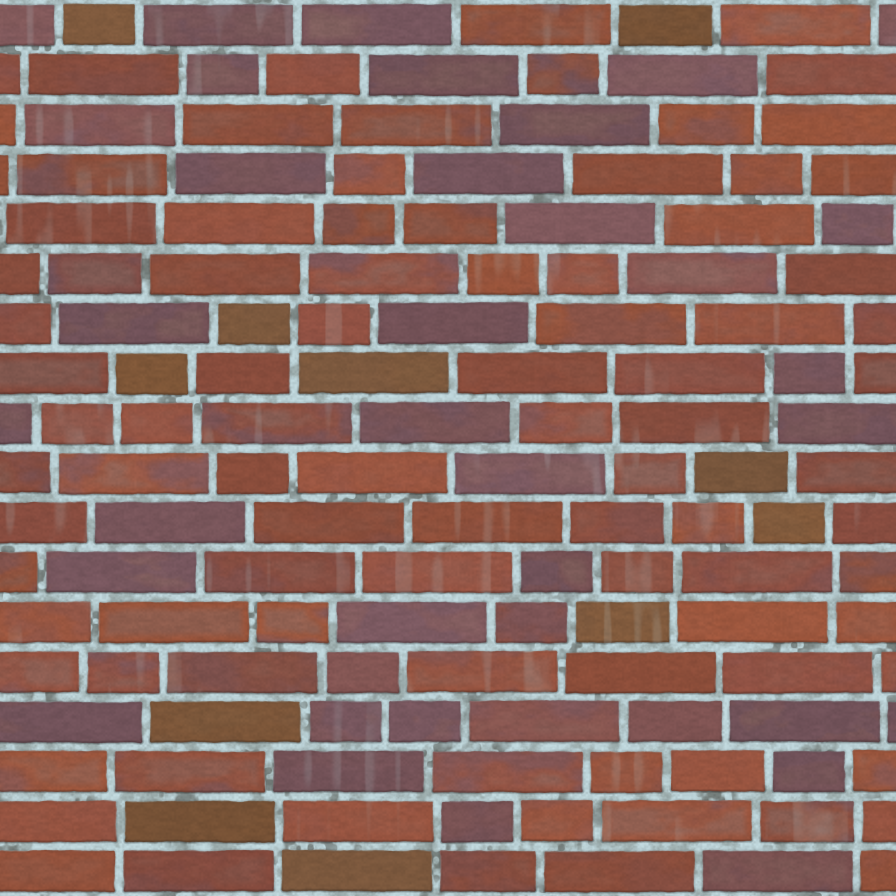
Give the GLSL for this texture, as a WebGL 1 fragment shader.

```glsl
precision highp float;
// Weathered brick wall: 18 courses of mixed long and short bricks in pale mortar.

uniform vec2 u_resolution;

const float COURSES = 18.0;
const float LONG_WIDTH = 0.1768;    // brick widths include one joint
const float SHORT_WIDTH = 0.0895;
const vec2 JOINT = vec2(0.0094, 0.0100);
const float CORNER = 0.0018;
const float EDGE_WOBBLE = 0.0024;
const float PLACEMENT_JITTER = 0.0018;
const float TILT = 0.010;
const float OLIVE_SHARE = 0.08;
const float SIX_BRICK_SHARE = 0.15; // courses with five long bricks and one short

const vec3 ORANGE_CLAY = vec3(0.595, 0.325, 0.225);
const vec3 RED_CLAY = vec3(0.545, 0.305, 0.255);
const vec3 PURPLE_CLAY = vec3(0.455, 0.335, 0.370);
const vec3 GREY_CLAY = vec3(0.520, 0.400, 0.375);
const vec3 OLIVE_CLAY = vec3(0.475, 0.340, 0.215);
const vec3 PALE_MORTAR = vec3(0.735, 0.825, 0.845);
const vec3 GREY_MORTAR = vec3(0.610, 0.675, 0.675);
const vec3 DIRT = vec3(0.360, 0.380, 0.360);

float hash(vec2 p) {
  return fract(sin(dot(p, vec2(127.1, 311.7))) * 43758.5453);
}

float noise(vec2 p) {
  vec2 cell = floor(p);
  vec2 f = fract(p);
  f = f * f * (3.0 - 2.0 * f);
  float low = mix(hash(cell), hash(cell + vec2(1.0, 0.0)), f.x);
  float high = mix(hash(cell + vec2(0.0, 1.0)), hash(cell + vec2(1.0, 1.0)), f.x);
  return mix(low, high, f.y);
}

float fbm(vec2 p) {
  float sum = 0.0;
  float weight = 0.533;
  for (int i = 0; i < 4; i++) {
    sum += weight * noise(p);
    p = p * 2.03 + 17.3;
    weight *= 0.5;
  }
  return sum;
}

// Lays one course in shuffled order; returns left edge, width and index of the brick at x.
vec3 findBrick(float x, float course) {
  bool sixBricks = hash(vec2(course, 71.0)) < SIX_BRICK_SHARE;
  float shorts = sixBricks ? 1.0 : 3.0;
  float longs = sixBricks ? 5.0 : 4.0;
  float mediumWidth = 1.0 - longs * LONG_WIDTH - (shorts - 1.0) * SHORT_WIDTH;
  float mediumTurn = 1.0 + floor(hash(vec2(course, 83.0)) * shorts);
  float right = 0.0;
  vec3 brick = vec3(0.0);
  for (int i = 0; i < 7; i++) {
    float remaining = shorts + longs;
    if (remaining < 0.5) break;
    float width = LONG_WIDTH;
    if (hash(vec2(float(i) + 3.0, course)) * remaining < shorts) {
      width = abs(shorts - mediumTurn) < 0.5 ? mediumWidth : SHORT_WIDTH;
      shorts -= 1.0;
    } else {
      longs -= 1.0;
    }
    brick = vec3(right, width, float(i));
    right += width;
    if (x < right) break;
  }
  return brick;
}

vec3 mortarColor(vec2 uv, float dist, float below) {
  vec3 color = mix(PALE_MORTAR, GREY_MORTAR, smoothstep(0.40, 0.75, fbm(uv * 70.0)));
  float grime = smoothstep(0.56, 0.76, fbm(uv * 20.0 + 9.0)) * smoothstep(0.35, 0.65, noise(uv * 150.0));
  color = mix(color, DIRT, 0.65 * grime);
  float shadow = (1.0 - smoothstep(0.0, 0.0028, dist)) * mix(0.10, 0.32, below);
  return color * (1.0 - shadow) * (0.95 + 0.10 * noise(uv * 400.0));
}

vec3 clayColor(vec2 uv, vec2 p, vec2 id, float dist, float below) {
  float firing = hash(id + 11.3);
  float clouding = hash(id + 27.9);
  float interior = smoothstep(0.002, 0.014, -dist);
  float cloud = fbm(p * vec2(16.0, 25.0) + 60.0 * vec2(firing, clouding));
  vec3 color = mix(ORANGE_CLAY, RED_CLAY, hash(id + 43.1));
  float purple = 0.85 * smoothstep(0.58, 0.88, firing) + smoothstep(0.45, 0.72, cloud) * clouding * 0.75;
  color = mix(color, PURPLE_CLAY, clamp(purple, 0.0, 0.95));
  color = mix(color, GREY_CLAY, interior * smoothstep(0.42, 0.68, 1.0 - cloud) * clouding * 0.65);
  if (hash(id + 59.7) < OLIVE_SHARE) color = mix(color, OLIVE_CLAY, 0.85);
  // Grain, firing tone, dark lower arris and chalky upper arris
  color *= 0.94 + 0.12 * hash(id + 73.3);
  color *= 0.93 + 0.08 * noise(uv * vec2(120.0, 260.0)) + 0.06 * noise(uv * 430.0);
  color *= 1.0 - smoothstep(-0.0035, 0.0, dist) * mix(0.08, 0.26, below);
  float streak = smoothstep(0.66, 0.90, noise(uv * vec2(90.0, 14.0))) * step(0.65, hash(id + 91.1));
  float rim = smoothstep(-0.0022, 0.0, dist) * (1.0 - below) * noise(uv * 80.0);
  return mix(color, PALE_MORTAR, 0.16 * streak + 0.30 * rim);
}

void main() {
  vec2 uv = gl_FragCoord.xy / u_resolution;
  float course = floor(uv.y * COURSES);
  float x = fract(uv.x + hash(vec2(course, 5.0)));
  vec3 brick = findBrick(x, course);
  vec2 id = vec2(brick.z, course);

  // Brick outline with small placement errors and rough edges
  vec2 p = vec2(x - brick.x - 0.5 * brick.y, (fract(uv.y * COURSES) - 0.5) / COURSES);
  p += (vec2(hash(id + 101.3), hash(id + 113.9)) - 0.5) * PLACEMENT_JITTER;
  p.y += p.x * (hash(id + 127.7) - 0.5) * TILT;
  vec2 halfSize = 0.5 * (vec2(brick.y, 1.0 / COURSES) - JOINT);
  vec2 q = abs(p) - halfSize + CORNER;
  float dist = length(max(q, 0.0)) + min(max(q.x, q.y), 0.0) - CORNER;
  dist += (fbm(uv * 75.0) - 0.5) * EDGE_WOBBLE;

  float below = 1.0 - smoothstep(-halfSize.y, -0.6 * halfSize.y, p.y);
  float softness = max(0.0007, 0.8 / min(u_resolution.x, u_resolution.y));
  float mortar = smoothstep(-softness, softness, dist);
  vec3 color = mix(clayColor(uv, p, id, dist, below), mortarColor(uv, dist, below), mortar);
  gl_FragColor = vec4(color, 1.0);
}
```
